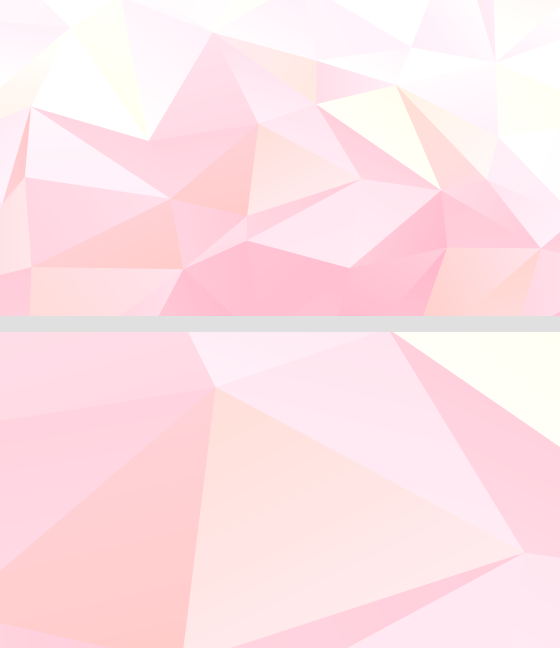
Top: the whole. Bottom: its middle third, enlarged.
Reproduce this background procedurally as a Shadertoy shader.

```glsl
// Low-poly backdrop of softly shaded triangles, white above fading to rose below.

const vec2  CELL       = vec2(0.29, 0.26);  // mean facet size, in canvas heights
const vec2  GRID_SHIFT = vec2(0.37, 0.50);  // grid offset, in cells
const float JITTER     = 0.43;              // corner displacement, below 0.5 keeps quads simple
const float TONE_LOW   = 0.70;              // mean tone at the bottom edge
const float TONE_HIGH  = 0.09;              // mean tone at the top edge
const float CONTRAST   = 0.36;              // tone spread between facets
const float SLOPE      = 0.95;              // strongest gradient inside a facet
const float SEED       = 17.0;

const vec3 WHITE = vec3(1.00, 1.000, 1.000);
const vec3 BLUSH = vec3(1.00, 0.948, 0.980);
const vec3 ROSE  = vec3(1.00, 0.835, 0.880);
const vec3 DEEP  = vec3(1.00, 0.725, 0.800);
const vec3 WARMTH = vec3(0.0, 0.018, -0.045);

vec3 hash3(vec3 p) {
    p = fract((p + SEED) * vec3(0.1031, 0.1030, 0.0973));
    p += dot(p, p.yxz + 33.33);
    return fract((p.xxy + p.yxx) * p.zyx);
}

float cross2(vec2 a, vec2 b) { return a.x * b.y - a.y * b.x; }

// Twice the signed area, positive when counter-clockwise
float area2(vec2 a, vec2 b, vec2 c) { return cross2(b - a, c - a); }

// Scattered corner, in canvas heights
vec2 corner(vec2 id) {
    vec2 offset = (hash3(vec3(id, 5.0)).xy * 2.0 - 1.0) * JITTER;
    return (id + offset - GRID_SHIFT) * CELL;
}

// Distance to the line a-b, positive on its left
float edgeDistance(vec2 p, vec2 a, vec2 b) {
    return cross2(normalize(b - a), p - a);
}

vec3 palette(float tone) {
    vec3 color = mix(WHITE, BLUSH, smoothstep(0.0, 0.20, tone));
    color = mix(color, ROSE, clamp((tone - 0.20) / 0.40, 0.0, 1.0));
    return mix(color, DEEP, clamp((tone - 0.60) / 0.40, 0.0, 1.0));
}

// Facet colour in rgb, weighted by its antialiased coverage in a
vec4 facet(vec2 p, vec2 a, vec2 b, vec2 c, vec3 key, float pixel) {
    float inside = min(edgeDistance(p, a, b),
                   min(edgeDistance(p, b, c), edgeDistance(p, c, a)));
    float coverage = clamp(0.5 + inside / pixel, 0.0, 1.0);
    if (coverage <= 0.0) return vec4(0.0);

    vec2 center = (a + b + c) / 3.0;
    vec3 rnd = hash3(key);
    vec3 light = hash3(key + 41.0);

    // Tone follows height, varying most around the middle
    float height = clamp(center.y, 0.0, 1.0);
    float spread = CONTRAST * (1.0 - 0.5 * abs(2.0 * height - 1.0));
    float tone = mix(TONE_LOW, TONE_HIGH, smoothstep(0.0, 1.0, height));
    tone += spread * (2.0 * rnd.x - 1.0);

    // Linear shading across the facet
    float angle = 6.2832 * rnd.y;
    float ramp = dot(p - center, vec2(cos(angle), sin(angle)));
    tone += ramp * SLOPE * light.x;

    // A few facets lean towards cream and peach
    float warm = smoothstep(0.72, 0.92, rnd.z) * clamp(0.8 + 2.5 * ramp, 0.0, 1.3);
    vec3 color = palette(max(tone, 0.0)) + WARMTH * warm;
    return vec4(clamp(color, 0.0, 1.0), 1.0) * coverage;
}

void mainImage(out vec4 fragColor, in vec2 fragCoord) {
    float pixel = 1.0 / iResolution.y;
    vec2 p = fragCoord * pixel;
    vec2 home = floor(p / CELL + GRID_SHIFT);

    vec4 sum = vec4(0.0);
    for (int j = -1; j <= 1; j++)
    for (int i = -1; i <= 1; i++) {
        vec2 id = home + vec2(i, j);
        vec2 a = corner(id);
        vec2 b = corner(id + vec2(1.0, 0.0));
        vec2 c = corner(id + vec2(1.0, 1.0));
        vec2 d = corner(id + vec2(0.0, 1.0));

        // Split the quad along a diagonal that stays inside it
        float fitAC = min(area2(a, b, c), area2(a, c, d));
        float fitBD = min(area2(a, b, d), area2(b, c, d));
        bool splitAC = min(fitAC, fitBD) > 0.0
            ? hash3(vec3(id, 23.0)).x > 0.5
            : fitAC > fitBD;

        vec3 key1 = vec3(id, 61.0), key2 = vec3(id, 87.0);
        if (splitAC) {
            sum += facet(p, a, b, c, key1, pixel);
            sum += facet(p, a, c, d, key2, pixel);
        } else {
            sum += facet(p, a, b, d, key1, pixel);
            sum += facet(p, b, c, d, key2, pixel);
        }
    }
    fragColor = vec4(sum.rgb / max(sum.a, 1e-4), 1.0);
}
```
